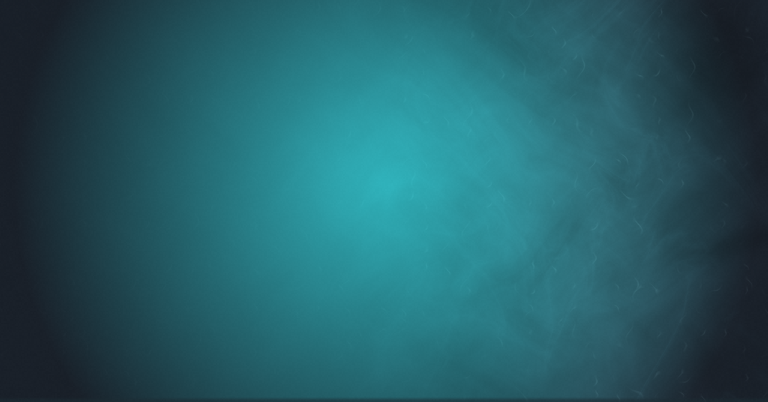
A WebGL 2 fragment shader for this background:

```glsl
#version 300 es
precision highp float;
// Teal spotlight on a dark plaster wall, with cloudy wear and fine scratches on the right.
uniform vec2 u_resolution;
out vec4 fragColor;

vec2 hash2(vec2 p) {
    vec3 q = fract(p.xyx * vec3(0.1031, 0.103, 0.0973));
    q += dot(q, q.yzx + 33.33);
    return fract((q.xx + q.yz) * q.zy);
}

// Warped sine layers, roughly -1 to 1
float clouds(vec2 p) {
    float sum = 0.0, amp = 0.5;
    for (int i = 0; i < 6; i++) {
        p += 0.65 * sin(p.yx * 1.3 + vec2(1.7, 4.1) + float(i));
        sum += amp * sin(p.x) * cos(p.y);
        p = mat2(1.5, 1.1, -1.1, 1.5) * p + 2.3;
        amp *= 0.58;
    }
    return sum;
}

// One short, randomly turned scratch in some of the cells
float scratches(vec2 p, float cells, float pixel) {
    vec2 id = floor(p * cells);
    vec2 r = hash2(id + cells), s = hash2(id + 71.0);
    vec2 q = fract(p * cells) - 0.35 - 0.3 * r;
    float angle = 0.5 + 2.0 * s.x;
    vec2 dir = vec2(cos(angle), sin(angle));
    q += 0.05 * sin(q.yx * 14.0 + r * 6.0);
    float along = clamp(dot(q, dir), -0.22, 0.22);
    float dist = length(q - dir * along) / cells;
    float fade = 1.0 - abs(along) / 0.24;
    return step(0.6, s.y) * r.x * fade * (1.0 - smoothstep(0.0, 0.0008 + pixel, dist));
}

void main() {
    vec2 uv = gl_FragCoord.xy / u_resolution;
    float pixel = 1.0 / u_resolution.x;
    vec2 p = vec2(uv.x, (uv.y - 0.5) * u_resolution.y * pixel);

    // Round teal light fading to near black
    float d = length(p - vec2(0.503, 0.018));
    float light = 1.0 - sqrt(d * d + 0.0003) / 0.485;
    light = max(light, 0.0);
    vec3 color = mix(vec3(0.098, 0.125, 0.16), vec3(0.19, 0.72, 0.755), light);

    // Grey-blue veil right of the light
    float veil = exp(-pow((uv.x - 0.79) / 0.13, 2.0) - pow((uv.y - 0.56) / 0.62, 2.0));
    color += veil * vec3(0.06, 0.075, 0.085);

    // Cloudy wear, strongest on the right
    float wear = smoothstep(0.35, 0.85, uv.x) * (1.0 - 0.45 * smoothstep(0.88, 1.0, uv.x));
    float broad = clouds(p * 9.0 + vec2(0.6, 2.0));
    float fine = clouds(p * 38.0 + 5.0);
    color *= 1.0 + (0.015 + 0.17 * wear) * broad + (0.012 + 0.05 * wear) * fine;

    // Pale wisps where the cloud layers cross zero
    float wisp = exp(-abs(clouds(p * vec2(13.0, 10.0) + 8.0)) * 9.0);
    color += wisp * wear * vec3(0.012, 0.024, 0.027);

    // Dark stains toward the right edge
    float stain = exp(-pow((uv.x - 0.94) / 0.055, 2.0) - pow((uv.y - 0.87) / 0.16, 2.0));
    float ridge = uv.y - 0.37 - 0.5 * (uv.x - 0.9) + 0.03 * broad;
    stain += 0.7 * exp(-pow(ridge / 0.035, 2.0)) * smoothstep(0.83, 0.93, uv.x);
    color *= 1.0 - 0.22 * stain;

    // Fine scratches in three sizes
    float marks = 0.0;
    for (int i = 0; i < 3; i++) {
        marks += scratches(p + float(i) * 0.37, 14.0 + 11.0 * float(i), pixel);
    }
    color += marks * (0.012 + 0.05 * wear) * vec3(0.8, 1.0, 1.0);

    // Dark lower rim and faint grain
    color = mix(vec3(0.11, 0.17, 0.2), color, smoothstep(0.002, 0.014, uv.y) * 0.6 + 0.4);
    color += (hash2(floor(uv * vec2(512.0, 268.0))).x - 0.5) * 0.008;
    fragColor = vec4(clamp(color, 0.0, 1.0), 1.0);
}
```
